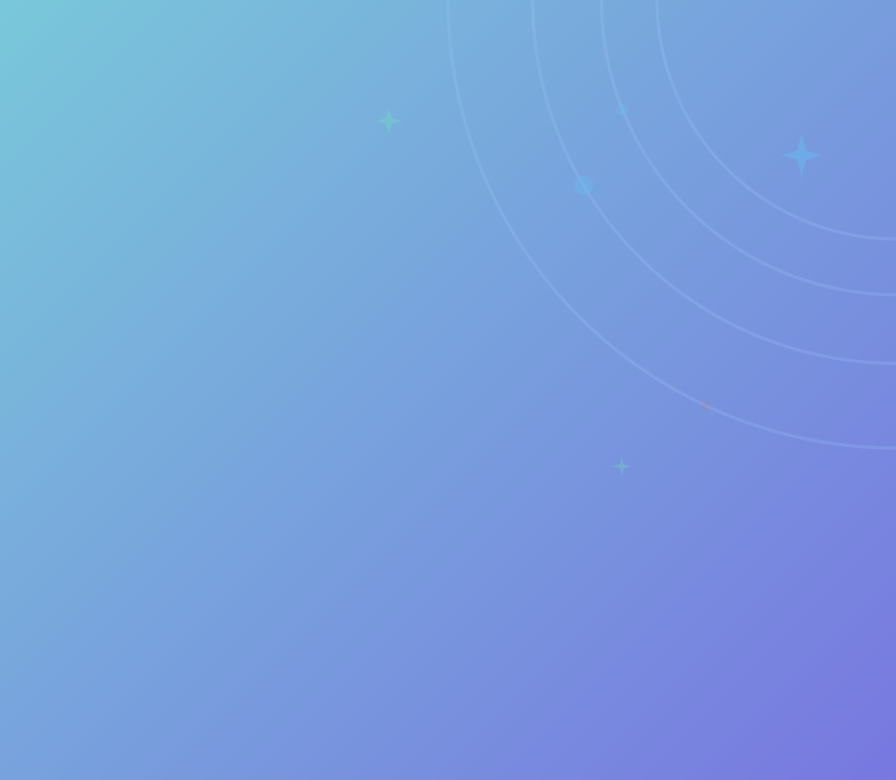
Give the GLSL for this background, as a Shadertoy shader.

```glsl
// Diagonal aqua-to-violet gradient with faint rings around the top right corner,
// small dots riding on the rings and a few four-pointed sparkles.
// Lengths are in canvas widths, with y running down from the top edge.
#define AQUA vec3(0.474, 0.783, 0.855)
#define VIOLET vec3(0.470, 0.468, 0.878)
#define RING_COLOR vec3(0.62, 0.78, 1.0)
#define SKY vec3(0.38, 0.75, 0.97)
#define MINT vec3(0.43, 0.91, 0.72)
#define AMBER vec3(0.75, 0.50, 0.30)
#define RING_RADIUS 0.5
#define RING_RATIO 0.811
#define RING_WIDTH 0.0036
#define RING_ALPHA 0.22
#define STAR_WAIST 0.23

// Antialiased coverage of a signed distance
float coverage(float dist, float pixel) {
    return clamp(0.5 - dist / pixel, 0.0, 1.0);
}

// Four-pointed star, folded into one octant with a single straight edge
float starDistance(vec2 q, float radius) {
    q = abs(q);
    if (q.y > q.x) q = q.yx;
    vec2 edgeNormal = normalize(vec2(STAR_WAIST, 1.0 - STAR_WAIST));
    return dot(q - vec2(radius, 0.0), edgeNormal);
}

void mainImage(out vec4 fragColor, in vec2 fragCoord) {
    float pixel = 1.0 / iResolution.x;
    float aspect = iResolution.y * pixel;
    vec2 p = vec2(fragCoord.x, iResolution.y - fragCoord.y) * pixel;

    // Background gradient at 45 degrees
    vec3 color = mix(AQUA, VIOLET, (p.x + p.y) / (1.0 + aspect));

    // Dots: angle below the top edge, radius, opacity
    vec3 dots[3] = vec3[3](vec3(1.133, 0.0053, 0.14),
                           vec3(0.536, 0.0106, 0.32),
                           vec3(0.381, 0.0066, 0.25));
    vec3 dotColors[3] = vec3[3](AMBER, SKY, SKY);

    // Rings shrinking geometrically, each outer one carrying a dot
    vec2 fromCorner = vec2(1.0 - p.x, p.y);
    float ringRadius = RING_RADIUS;
    for (int i = 0; i < 4; i++) {
        float ringDist = abs(length(fromCorner) - ringRadius) - 0.5 * RING_WIDTH;
        color = mix(color, RING_COLOR, RING_ALPHA * coverage(ringDist, pixel));
        if (i < 3) {
            vec2 center = ringRadius * vec2(cos(dots[i].x), sin(dots[i].x));
            float dotDist = length(fromCorner - center) - dots[i].y;
            color = mix(color, dotColors[i], dots[i].z * coverage(dotDist, pixel));
        }
        ringRadius *= RING_RATIO;
    }

    // Sparkles: position, radius, opacity
    vec4 stars[3] = vec4[3](vec4(0.8945, 0.1732, 0.0226, 0.42),
                            vec4(0.4340, 0.1350, 0.0140, 0.32),
                            vec4(0.6940, 0.5205, 0.0097, 0.30));
    vec3 starColors[3] = vec3[3](SKY, MINT, MINT);
    for (int i = 0; i < 3; i++) {
        float dist = starDistance(p - stars[i].xy, stars[i].z);
        color = mix(color, starColors[i], stars[i].w * coverage(dist, pixel));
    }

    fragColor = vec4(color, 1.0);
}
```
